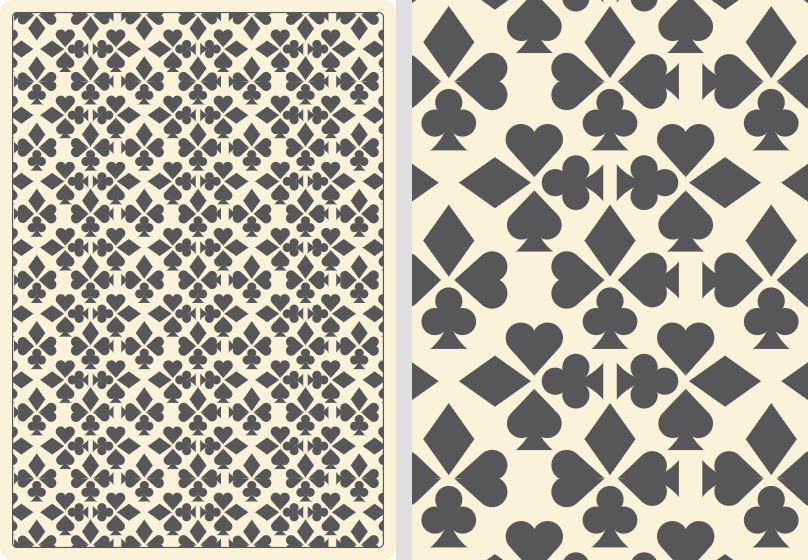
Left, the full canvas; right, a detail of the centre.
Write a Shadertoy shader that draws this pattern.

```glsl
// Playing card back: mirrored rosettes of the four suits inside a thin rounded frame.

// Lengths are in card units: the canvas is 768 units tall, origin at its centre.
const float CARD_HEIGHT  = 768.0;
const vec2  CARD_HALF    = vec2(271.5, 384.0);
const float CARD_RADIUS  = 17.0;
const vec2  FRAME_HALF   = vec2(254.3, 366.8);
const float FRAME_RADIUS = 6.0;
const float FRAME_LINE   = 1.6;

const float COLUMN_STEP  = 73.7;   // distance between rosettes in a row
const float ROW_STEP     = 90.75;  // distance between rows of one kind
const float ROW_SHIFT    = 44.5;   // offset of the heart-topped rows
const float DIAMOND_TOP_X = 36.85; // rosette distance from its mirror axis
const float HEART_TOP_X   = 34.6;
const float TOP_ROW      = 4.0;    // this row is turned upside down

const vec2  DIAMOND_HALF = vec2(11.7, 16.5);
const float STEM_START   = 18.0;
const float STEM_END     = 31.5;

const vec3 CREAM    = vec3(0.98, 0.95, 0.85);
const vec3 CHARCOAL = vec3(0.34, 0.34, 0.35);
const vec3 OUTSIDE  = vec3(1.0);

float roundedBox(vec2 p, vec2 halfSize, float radius) {
    vec2 q = abs(p) - halfSize + radius;
    return length(max(q, 0.0)) + min(max(q.x, q.y), 0.0) - radius;
}

// Cone from a sharp tip at the origin to a disc at the given centre.
float teardrop(vec2 p, vec2 centre, float radius) {
    float h = length(centre);
    vec2 axis = centre / h;
    vec2 q = vec2(abs(p.x * axis.y - p.y * axis.x), dot(p, axis));
    float s = radius / h;
    float c = sqrt(1.0 - s * s);
    float k = dot(q, vec2(s, c));
    if (k < 0.0) return length(q);
    if (k > c * h) return length(q - vec2(0.0, h)) - radius;
    return dot(q, vec2(c, -s));
}

// Suits: x runs across, y runs outward from the rosette centre.
float heart(vec2 p) {
    return teardrop(vec2(abs(p.x), p.y - 2.5), vec2(6.1, 17.3), 7.0);
}

float diamond(vec2 p) {
    vec2 q = abs(p - vec2(0.0, 18.0)) / DIAMOND_HALF;
    return (q.x + q.y - 1.0) / length(1.0 / DIAMOND_HALF);
}

float stem(vec2 p) {
    float t = clamp((p.y - STEM_START) / (STEM_END - STEM_START), 0.0, 1.0);
    float slope = 15.0 * t / (STEM_END - STEM_START);
    float side = (abs(p.x) - 0.9 - 7.5 * t * t) / sqrt(1.0 + slope * slope);
    return max(side, max(STEM_START - p.y, p.y - STEM_END));
}

float spade(vec2 p) {
    float leaf = teardrop(vec2(abs(p.x), p.y - 3.5), vec2(5.8, 15.8), 6.7);
    return min(leaf, stem(p));
}

float club(vec2 p) {
    float top = length(p - vec2(0.0, 9.6)) - 6.2;
    float side = length(vec2(abs(p.x), p.y) - vec2(6.3, 19.0)) - 6.2;
    float core = length(p - vec2(0.0, 16.0)) - 3.0;
    return min(min(top, side), min(core, stem(p)));
}

// Folds x so that every second column is mirrored about the given axis.
float mirrorColumns(float x, float axis) {
    return abs(mod(x - axis + COLUMN_STEP, 2.0 * COLUMN_STEP) - COLUMN_STEP);
}

float diamondTopRosette(vec2 p) {
    float row = floor(p.y / ROW_STEP + 0.5);
    vec2 q = vec2(mirrorColumns(p.x, 0.5 * COLUMN_STEP) - DIAMOND_TOP_X,
                  p.y - row * ROW_STEP);
    if (row >= TOP_ROW) q.y = -q.y;
    float upright = min(diamond(q), club(-q));
    float sideways = min(heart(q.yx), spade(-q.yx));
    return min(upright, sideways);
}

float heartTopRosette(vec2 p) {
    float y = p.y - ROW_SHIFT;
    vec2 q = vec2(mirrorColumns(p.x, 0.0) - HEART_TOP_X,
                  y - ROW_STEP * floor(y / ROW_STEP + 0.5));
    float upright = min(heart(q), spade(-q));
    float sideways = min(diamond(q.yx), club(-q.yx));
    return min(upright, sideways);
}

void mainImage(out vec4 fragColor, in vec2 fragCoord) {
    float pixel = CARD_HEIGHT / iResolution.y;
    vec2 p = (fragCoord - 0.5 * iResolution.xy) * pixel;

    // Suits clipped to the frame, plus the frame line
    float frame = roundedBox(p, FRAME_HALF, FRAME_RADIUS);
    float suits = min(diamondTopRosette(p), heartTopRosette(p));
    float ink = min(max(suits, frame), abs(frame) - 0.5 * FRAME_LINE);

    // Card stock and ink with one-pixel smooth edges
    float card = roundedBox(p, CARD_HALF, CARD_RADIUS);
    vec3 color = mix(CREAM, CHARCOAL, clamp(0.5 - ink / pixel, 0.0, 1.0));
    color = mix(OUTSIDE, color, clamp(0.5 - card / pixel, 0.0, 1.0));
    fragColor = vec4(color, 1.0);
}
```
